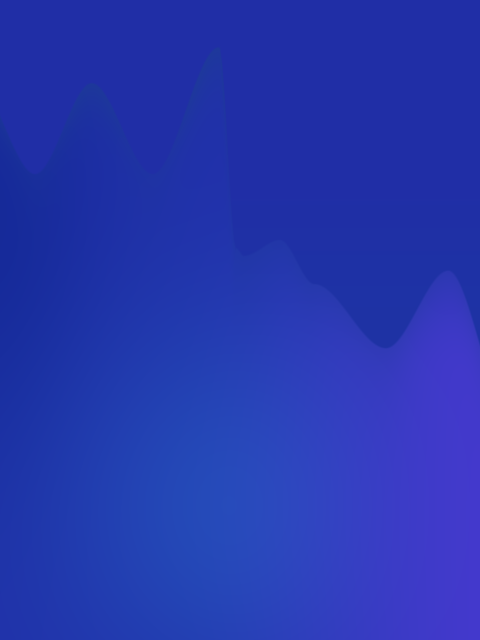
Reproduce this background procedurally as a WebGL 2 fragment shader.

```glsl
#version 300 es
precision highp float;
// Deep blue sky above a smooth wavy ridge lit by soft blue and violet glows.
uniform vec2 u_resolution;
out vec4 fragColor;

// Colours
const vec3 SKY_TOP = vec3(0.125, 0.180, 0.650);
const vec3 SKY_LOW = vec3(0.116, 0.196, 0.645);
const vec3 BODY    = vec3(0.128, 0.188, 0.665);
const vec3 SHADE   = vec3(0.078, 0.155, 0.590);
const vec3 BLUE    = vec3(0.145, 0.315, 0.735);
const vec3 VIOLET  = vec3(0.268, 0.225, 0.805);
const vec3 RIM     = vec3(0.112, 0.230, 0.590);

// Glow centres, radii and rim depth, in canvas units
const vec2 SHADE_POS   = vec2(-0.02, 0.62);
const vec2 SHADE_SIZE  = vec2(0.24, 0.42);
const vec2 BLUE_POS    = vec2(0.56, 0.21);
const vec2 BLUE_SIZE   = vec2(0.44, 0.30);
const float RIM_DEPTH  = 0.055;

// Crests and valleys of the ridge, from left to right
const int KNOTS = 12;
const vec2 RIDGE[KNOTS] = vec2[KNOTS](
  vec2(-0.050, 0.870), vec2(0.073, 0.728), vec2(0.191, 0.870),
  vec2(0.318, 0.728), vec2(0.456, 0.926), vec2(0.492, 0.612),
  vec2(0.508, 0.600), vec2(0.583, 0.625), vec2(0.655, 0.556),
  vec2(0.804, 0.456), vec2(0.934, 0.577), vec2(1.060, 0.360));

// Height of the ridge, eased between neighbouring knots
float ridgeHeight(float x) {
  float height = RIDGE[0].y;
  for (int i = 1; i < KNOTS; i++) {
    float rise = RIDGE[i].y - RIDGE[i - 1].y;
    height += rise * smoothstep(RIDGE[i - 1].x, RIDGE[i].x, x);
  }
  return height;
}

float glow(vec2 p, vec2 centre, vec2 size) {
  vec2 q = (p - centre) / size;
  return exp(-dot(q, q));
}

vec3 skyColour(vec2 p) {
  return mix(SKY_LOW, SKY_TOP, smoothstep(0.50, 0.75, p.y));
}

vec3 bodyColour(vec2 p, float depth) {
  vec3 colour = mix(BODY, SHADE, 0.9 * glow(p, SHADE_POS, SHADE_SIZE));
  colour = mix(colour, BLUE, 0.9 * glow(p, BLUE_POS, BLUE_SIZE));

  // Violet spreads in from the lower right
  float violet = smoothstep(0.35, 1.08, p.x) * (1.0 - smoothstep(0.42, 0.75, p.y));
  colour = mix(colour, VIOLET, violet);

  // Cool rim under the crest, strongest on the high peaks
  float rim = exp(-max(depth, 0.0) / RIM_DEPTH);
  float strength = mix(0.3, 0.8, smoothstep(0.72, 0.88, p.y));
  return mix(colour, RIM, rim * strength);
}

void main() {
  vec2 p = gl_FragCoord.xy / u_resolution;
  float depth = ridgeHeight(p.x) - p.y;
  float edge = fwidth(depth);
  float cover = smoothstep(-edge, edge, depth);
  fragColor = vec4(mix(skyColour(p), bodyColour(p, depth), cover), 1.0);
}
```
